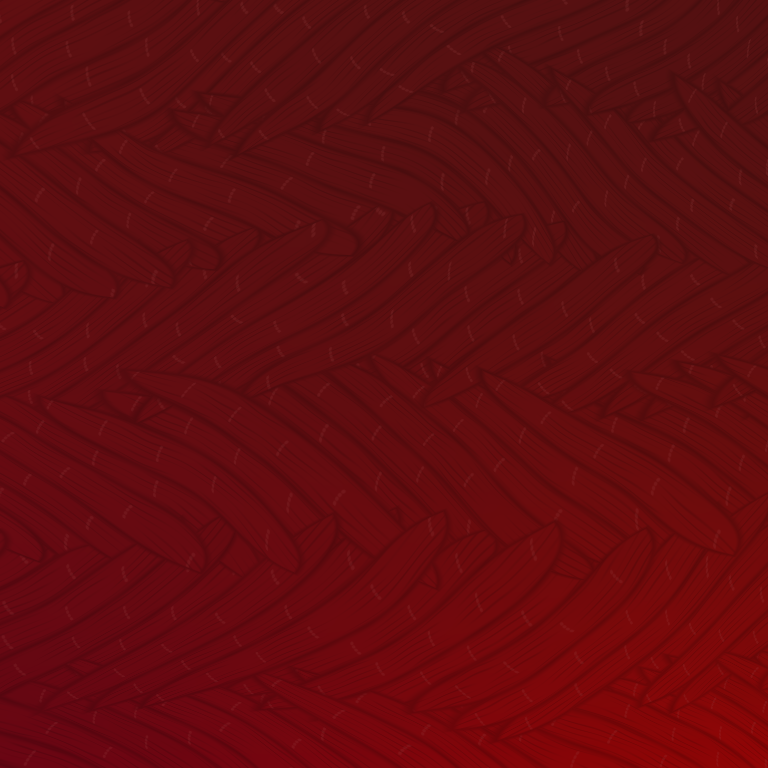
Write a Shadertoy shader that draws this pattern.

```glsl
// Draws woven, fibrous strands in braided bands, lit by a deep red gradient.

const float BAND_HEIGHT = 0.185;   // height of one row of strands
const float SPACING     = 0.090;   // horizontal step between strands
const float SLOPE       = 1.90;    // horizontal run per unit of rise
const float BEND        = 2.4;     // strands steepen towards the right
const float HALF_WIDTH  = 0.57;    // in steps, so that strands overlap
const float FIBRES      = 5.5;     // fibre lines per step
const float FIBRE_DEPTH = 0.13;
const float GROOVE      = 0.835;   // brightness between strands
const float TICK_STEP   = 0.105;   // distance between stitches on a strand
const float DOT_STEP    = 0.0052;
const float DOT_RADIUS  = 0.0024;
const float STITCH_MIX  = 0.20;

const vec3 TOP_COLOUR    = vec3(0.332, 0.064, 0.066);
const vec3 LEFT_GLOW     = vec3(0.042, -0.008, 0.000);
const vec3 BOTTOM_LEFT   = vec3(0.412, 0.020, 0.072);
const vec3 BOTTOM_RIGHT  = vec3(0.560, 0.018, 0.020);
const vec3 STITCH_COLOUR = vec3(0.600, 0.260, 0.260);

float hash(vec2 p) {
    return fract(sin(dot(p, vec2(127.1, 311.7))) * 43758.55);
}

vec2 gradient(vec2 cell) {
    float a = 6.2832 * hash(cell);
    return vec2(cos(a), sin(a));
}

float gradientNoise(vec2 p) {
    vec2 i = floor(p), f = p - i;
    vec2 w = f * f * f * (f * (f * 6.0 - 15.0) + 10.0);
    vec2 e = vec2(0.0, 1.0);
    float low  = mix(dot(gradient(i), f), dot(gradient(i + e.yx), f - e.yx), w.x);
    float high = mix(dot(gradient(i + e.xy), f - e.xy), dot(gradient(i + e.yy), f - e.yy), w.x);
    return mix(low, high, w.y);
}

// Bends the straight bands into flowing ones, steeper on the right.
vec2 warp(vec2 p) {
    vec2 broad = vec2(gradientNoise(p * 2.1 + 3.7), gradientNoise(p * 2.1 + 19.2));
    vec2 small = vec2(gradientNoise(p * 5.5 + 7.1), gradientNoise(p * 5.5 + 31.4));
    p += 0.085 * broad + 0.018 * small;
    return vec2(p.x + 0.28 * p.x * p.x, p.y + 0.07);
}

// Rise within a band; rows alternate so that strands meet in chevrons.
float bandRise(vec2 p, float band) {
    float side = mod(band, 2.0) * 2.0 - 1.0;
    return side * (p.y - (band + 0.5) * BAND_HEIGHT);
}

// Position of p in steps across the strands of a band.
float bandStep(vec2 p, float band) {
    float t = bandRise(p, band);
    return (p.x - SLOPE * t + BEND * t * t) / SPACING + 0.37 * band;
}

// Returns steps across, distance across, distance along, and depth inside.
vec4 strand(vec2 p, vec2 id) {
    float t = bandRise(p, id.y);
    float run = SLOPE - 2.0 * BEND * t;
    float stretch = sqrt(1.0 + run * run);
    float across = bandStep(p, id.y) - id.x + 0.16 * (hash(id + 5.3) - 0.5);
    float offset = across * SPACING / stretch;
    float reach = 0.5 * BAND_HEIGHT * (1.2 + 0.3 * hash(id + 9.1));
    float taper = 1.0 - pow(abs(t / reach), 6.0);
    float inside = HALF_WIDTH * taper * SPACING / stretch - abs(offset);
    return vec4(across, offset, t * stretch + offset * run, inside);
}

// Coverage of a short, curved row of dots across the strand.
float stitch(vec2 q, vec2 id, float pixel) {
    float along = mod(q.y + TICK_STEP * hash(id + 2.6), TICK_STEP) - 0.5 * TICK_STEP;
    along += 0.8 * (hash(id + 4.4) - 0.5) * q.x - 18.0 * q.x * q.x;
    float index = floor(q.x / DOT_STEP);
    float row = step(-2.0, index) * step(index, 1.0);
    float d = length(vec2(along, q.x - (index + 0.5) * DOT_STEP)) - DOT_RADIUS;
    return row * (1.0 - smoothstep(-pixel, pixel, d));
}

vec3 background(vec2 uv) {
    vec3 bottom = mix(BOTTOM_LEFT, BOTTOM_RIGHT, smoothstep(0.0, 1.0, uv.x));
    vec3 colour = mix(TOP_COLOUR, bottom, pow(1.0 - uv.y, 2.1));
    return colour + LEFT_GLOW * pow(1.0 - uv.x, 2.0) * smoothstep(0.0, 0.4, uv.y);
}

void mainImage(out vec4 fragColor, in vec2 fragCoord) {
    float pixel = 1.0 / iResolution.y;
    vec2 p = warp(fragCoord * pixel);
    float row = floor(p.y / BAND_HEIGHT);

    // Find the topmost strand.
    float topRank = -1.0;
    vec2 topId = vec2(0.0);
    vec4 top = vec4(0.0);
    for (int k = 0; k < 15; k++) {
        float band = row + float(k / 5 - 1);
        vec2 id = vec2(floor(bandStep(p, band) + 0.5) + float(k % 5 - 2), band);
        vec4 s = strand(p, id);
        float rank = hash(id);
        if (s.w > 0.0 && rank > topRank) { topRank = rank; topId = id; top = s; }
    }

    // Let higher strands shade it.
    float light = smoothstep(-0.001, 0.004, top.w);
    for (int k = 0; k < 15; k++) {
        float band = row + float(k / 5 - 1);
        vec2 id = vec2(floor(bandStep(p, band) + 0.5) + float(k % 5 - 2), band);
        if (hash(id) > topRank) light = min(light, smoothstep(-0.001, 0.008, -strand(p, id).w));
    }

    // Soft, broken fibres run along the strand.
    float wobble = gradientNoise(vec2(top.x * 2.5, top.z * 12.0) + topId * 7.3);
    float fibre = abs(fract(top.x * FIBRES + 0.6 * wobble) - 0.5) * 0.045 / FIBRES;
    float line = 1.0 - smoothstep(0.0, 0.0012 + 0.5 * pixel, fibre);
    float strength = FIBRE_DEPTH * smoothstep(-0.45, 0.35, wobble);
    float tone = (1.01 + 0.03 * (hash(topId + 1.7) - 0.5) - 0.05 * top.x * top.x) * (1.0 - strength * line);

    // Grooves deepen and fade from place to place.
    float groove = GROOVE + 0.07 * gradientNoise(p * 16.0);
    vec3 colour = background(fragCoord / iResolution.xy) * mix(groove, tone, light);
    float dots = stitch(top.yz, topId, pixel);
    colour = mix(colour, STITCH_COLOUR, STITCH_MIX * dots * light);
    fragColor = vec4(colour, 1.0);
}
```
